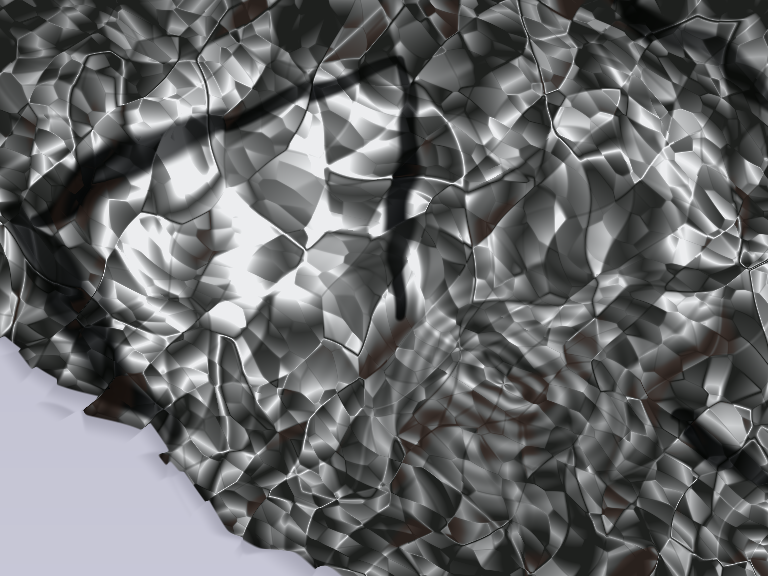
Write a Shadertoy shader that draws this texture.

```glsl
// Crumpled metal foil lying on a pale lavender surface.
// Three sizes of soft cellular facets add up to a surface tilt, which a folded
// reflection curve turns into grey; seams, a rippled whorl and a rim shape it.

#define BROAD_CELLS 4.6
#define MID_CELLS 10.5
#define FINE_CELLS 25.0
#define BEND 0.75
#define WARP 0.022
#define RIPPLES 165.0
#define SEAM_DARK 0.88
#define CREASE 0.16
#define BACKDROP vec3(0.77, 0.77, 0.83)
#define RUST vec3(0.36, 0.25, 0.21)

vec2 hash2(vec2 c) {
    vec3 h = fract(vec3(c.xyx) * vec3(0.1031, 0.1030, 0.0973));
    h += dot(h, h.yzx + 33.33);
    return fract((h.xx + h.yz) * h.zy);
}

mat2 rotate(float a) {
    return mat2(cos(a), sin(-a), sin(a), cos(a));
}

// Soft cellular facets: x = tilt of the bent facet, y = crease between facets
vec2 facets(vec2 p, float sharpness) {
    vec2 cell = floor(p);
    float tilt = 0.0, total = 0.0, nearest = 9.0, second = 9.0;
    for (int j = -1; j <= 1; j++)
    for (int i = -1; i <= 1; i++) {
        vec2 id = cell + vec2(i, j);
        vec2 offset = p - id - hash2(id);
        vec2 character = hash2(id + 71.0);
        float angle = 6.2832 * character.y;
        float d = dot(offset, offset);
        float weight = exp(-sharpness * d);
        tilt += weight * (character.x + BEND * dot(offset, vec2(cos(angle), sin(angle))));
        total += weight;
        second = min(second, max(nearest, d));
        nearest = min(nearest, d);
    }
    return vec2(tilt / total, 1.0 - smoothstep(0.0, 0.09, second - nearest));
}

float glow(vec2 p, vec2 centre, vec2 size) {
    vec2 q = (p - centre) / size;
    return exp(-dot(q, q));
}

// Dark fold along a segment, thinning towards both ends
float seam(vec2 p, vec2 a, vec2 b, float width) {
    vec2 ab = b - a;
    float h = clamp(dot(p - a, ab) / dot(ab, ab), 0.0, 1.0);
    float w = width * (0.45 + 0.55 * sin(3.1416 * h));
    return 1.0 - smoothstep(0.45 * w, w, length(p - a - h * ab));
}

vec2 wrinkle(vec2 p) {
    return vec2(sin(9.0 * p.y + 2.0 * sin(5.0 * p.x)), sin(8.0 * p.x + 3.0 * sin(6.0 * p.y)))
         + 0.35 * vec2(sin(31.0 * p.y + 9.0 * p.x), sin(27.0 * p.x - 13.0 * p.y));
}

void mainImage(out vec4 fragColor, in vec2 fragCoord) {
    vec2 p = fragCoord / iResolution.y;
    float pixel = 1.0 / iResolution.y;
    vec2 w = p + WARP * wrinkle(p);

    // Facet layers, each stretched along its own direction
    vec2 broad = facets(rotate(0.35) * w * vec2(1.25, 0.8) * BROAD_CELLS + 3.0, 65.0);
    vec2 mid = facets(rotate(-0.7) * w * MID_CELLS * vec2(1.35, 0.7) + 17.0, 45.0);
    vec2 fine = facets(rotate(0.9) * w * FINE_CELLS * vec2(1.3, 0.7) + 40.0, 28.0);

    // Regions: smooth bright sheets, busy dark top, rippled whorl
    float sheet = glow(p, vec2(0.47, 0.62), vec2(0.29, 0.25));
    float folds = glow(p, vec2(1.05, 0.60), vec2(0.26, 0.24));
    float top = smoothstep(0.76, 0.95, p.y);
    float whorl = glow(p, vec2(0.89, 0.33), vec2(0.21, 0.17));
    float under = glow(p, vec2(0.85, 0.08), vec2(0.45, 0.14));
    float calm = min(sheet + 0.7 * folds, 1.0);

    // Folded reflection of the summed tilt
    float tilt = 1.1 * broad.x + (0.75 - 0.45 * calm) * mid.x + (0.38 - 0.27 * calm) * fine.x;
    float light = abs(2.0 * fract(tilt) - 1.0);
    light += 0.42 * sheet + 0.14 * folds - 0.16 * top - 0.14 * under - 0.06;

    // Concentric ripples broken up by the facets
    vec2 q = (w - vec2(0.89, 0.33)) * vec2(1.0, 1.2);
    float ripple = sin(RIPPLES * length(q) + 3.0 * sin(2.0 * atan(q.y, q.x)) + 5.0 * mid.x);
    light = mix(light, 0.42 + 0.24 * ripple + 0.5 * (fine.x - 0.4), 0.8 * whorl);

    // Thin creases, bright or dark by facet
    light += CREASE * mid.y * sign(broad.x - 0.5) * (1.0 - 0.5 * calm);
    light -= 0.10 * fine.y * (1.0 - calm);
    light = clamp(light, 0.0, 1.0);

    // Deep folds dividing the sheets
    vec2 s = p + 0.012 * wrinkle(p * 1.7) + 0.012 * (mid.x - 0.5);
    float dark = seam(s, vec2(0.06, 0.63), vec2(0.37, 0.80), 0.045);
    dark = max(dark, seam(s, vec2(0.34, 0.79), vec2(0.69, 0.88), 0.025));
    dark = max(dark, seam(s, vec2(0.70, 0.88), vec2(0.70, 0.46), 0.028));
    dark = max(dark, seam(s, vec2(0.02, 0.64), vec2(0.28, 0.25), 0.055));
    dark = max(dark, seam(s, vec2(1.06, 1.02), vec2(1.36, 0.80), 0.035));
    dark = max(dark, seam(s, vec2(1.18, 0.27), vec2(1.36, 0.16), 0.035));

    // Grey scale: greenish shadows, cool lights, rare rusty reflections
    float grey = 0.12 + 0.45 * light + 0.36 * pow(light, 4.0);
    grey *= 1.0 - SEAM_DARK * dark * (0.75 + 0.25 * mid.x);
    vec3 foil = grey + mix(vec3(-0.003, 0.004, -0.003), vec3(-0.006, 0.001, 0.008), light);
    float rust = smoothstep(0.86, 0.98, mid.x) * (1.0 - smoothstep(0.2, 0.5, light));
    foil = mix(foil, RUST * (0.4 + grey), 0.6 * rust);

    // Jagged rim against the backdrop
    float rim = p.y - 0.43 + 0.80 * p.x + 0.018 * sin(19.0 * p.x) + 0.03 * (mid.x - 0.5);
    foil *= 1.0 - 0.4 * (1.0 - smoothstep(0.0, 0.035, rim));
    vec3 ground = BACKDROP + 0.04 * (0.3 - p.y) - 0.12 * (1.0 - smoothstep(0.0, 0.05, -rim));
    vec3 color = mix(ground, foil, smoothstep(-1.5 * pixel, 1.5 * pixel, rim));
    fragColor = vec4(clamp(color, 0.0, 1.0), 1.0);
}
```
